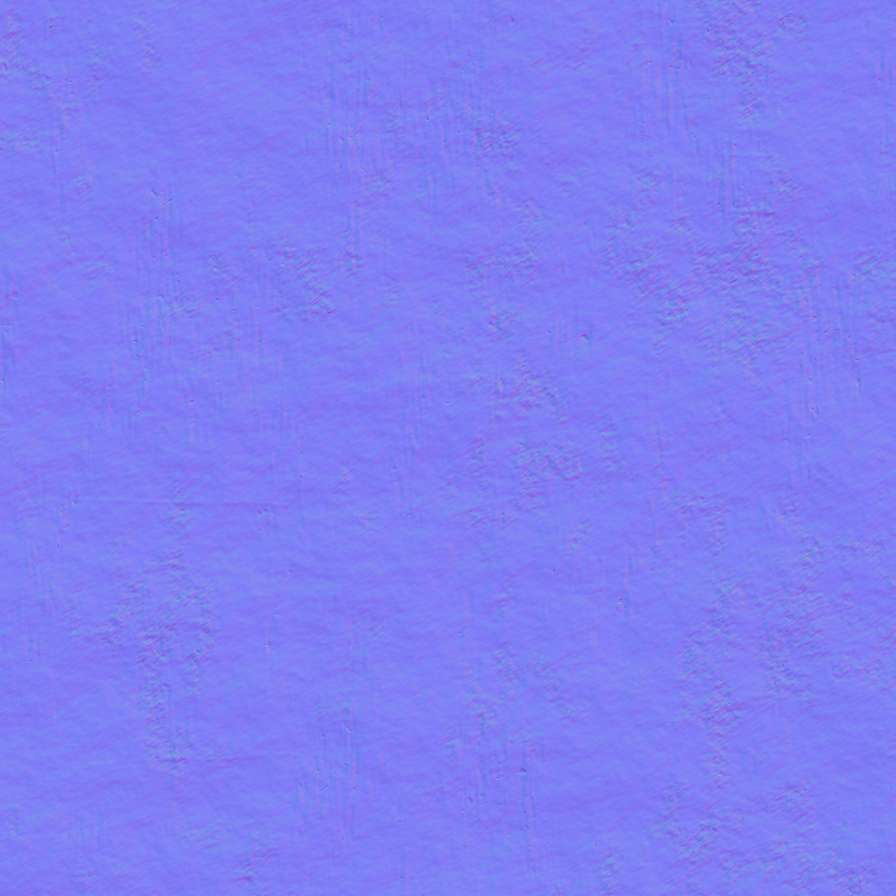
Write a three.js fragment shader that draws this texture map.

```glsl
// Tangent-space normal map of worn, hand-trowelled plaster.
// A height field of gradient noise, broken streaks, ripples, chips and
// ridges is differentiated, and its slope is encoded as colour.
varying vec2 vUv;

const float STEP = 0.0009;              // spacing of the height samples
const float FLAT_BLUE = 0.976;          // blue of an untilted surface
const float BLUE_LOSS = 0.32;           // blue lost per unit of slope
const vec2 TILT_GAIN = vec2(0.43, 0.5); // sideways tilt is a little weaker

vec2 hash2(vec2 p) {
  vec3 q = fract(vec3(p.xyx) * vec3(0.1031, 0.1030, 0.0973));
  q += dot(q, q.yzx + 33.33);
  return fract((q.xx + q.yz) * q.zy);
}

vec2 gradientAt(vec2 cell) {
  float angle = 6.2832 * hash2(cell).x;
  return vec2(cos(angle), sin(angle));
}

float gradientNoise(vec2 p) {
  vec2 i = floor(p), f = fract(p);
  vec2 w = f * f * f * (f * (f * 6.0 - 15.0) + 10.0);
  float a = dot(gradientAt(i), f);
  float b = dot(gradientAt(i + vec2(1.0, 0.0)), f - vec2(1.0, 0.0));
  float c = dot(gradientAt(i + vec2(0.0, 1.0)), f - vec2(0.0, 1.0));
  float d = dot(gradientAt(i + 1.0), f - 1.0);
  return mix(mix(a, b, w.x), mix(c, d, w.x), w.y);
}

// Noise whose slope, rather than height, is set by strength
float relief(vec2 p, vec2 frequency, float strength) {
  return gradientNoise(p * frequency + 57.0) * strength / max(frequency.x, frequency.y);
}

vec2 rotate(vec2 p, float angle) {
  float c = cos(angle), s = sin(angle);
  return vec2(c * p.x + s * p.y, c * p.y - s * p.x);
}

float segmentDistance(vec2 p, vec2 a, vec2 b) {
  vec2 ab = b - a;
  return length(p - a - ab * clamp(dot(p - a, ab) / dot(ab, ab), 0.0, 1.0));
}

float boxDistance(vec2 p, vec2 halfSize) {
  vec2 d = abs(p) - halfSize;
  return length(max(d, 0.0)) + min(max(d.x, d.y), 0.0);
}

float bump(float distance, float width) {
  float t = distance / width;
  return exp(-t * t);
}

// Irregular chips: only the peaks of a noise are cut away
float chips(vec2 p, vec2 frequency, float threshold, float depth) {
  float peak = gradientNoise(p * frequency + 31.0) - threshold;
  return -depth * smoothstep(0.0, 0.22, peak);
}

// Masks: x = worn patches, y = vertical streaks, z = trowel ripples
vec3 surfaceMasks(vec2 p) {
  float patches = gradientNoise(p * vec2(8.0, 5.0) + 3.0)
                + 0.9 * gradientNoise(p * vec2(33.0, 22.0) + 9.0);
  float worn = smoothstep(0.0, 0.7, patches + 0.25 * smoothstep(0.3, 0.95, p.x) - 0.08);
  float columns = gradientNoise(p * vec2(14.0, 4.0) + 21.0)
                + 0.8 * gradientNoise(p * vec2(55.0, 20.0) + 5.0);
  float streaks = smoothstep(0.05, 0.6, columns + 0.16 * bump(p.y - 0.62, 0.2));
  float ripples = bump(length((p - vec2(0.3, 0.42)) * vec2(0.7, 1.2)), 0.2);
  ripples *= 0.6 + gradientNoise(p * 13.0);
  return vec3(worn, streaks, ripples);
}

float plasterHeight(vec2 p, vec3 masks) {
  vec2 lumps = rotate(p, 0.3);
  vec2 grain = rotate(p, 0.65);
  // Broad swells and lumps, slightly drawn out sideways
  float h = relief(p, vec2(6.0, 8.0), 0.018);
  h += relief(lumps, vec2(14.0, 19.0), 0.023);
  h += relief(lumps, vec2(33.0, 45.0), 0.027);
  h += relief(lumps, vec2(70.0, 95.0), 0.028 + 0.045 * masks.x);
  // Fine sand in slanting strokes, rougher where worn
  h += relief(grain, vec2(115.0, 190.0), 0.034 + 0.070 * masks.x);
  h += relief(grain, vec2(180.0, 290.0), 0.026 + 0.065 * masks.x);
  // Broken vertical streaks and faint horizontal ripples
  h += relief(p, vec2(140.0, 25.0), 0.070 * masks.y);
  h += relief(p, vec2(200.0, 60.0), 0.065 * masks.y);
  h += relief(p, vec2(7.0, 80.0), 0.038 * masks.z);
  // Chips gathered in the worn and streaked areas
  float damage = max(masks.x, masks.y);
  h += chips(p, vec2(85.0, 62.0), 0.56 - 0.18 * damage, 0.0006);
  h += chips(grain, vec2(110.0, 150.0), 0.62 - 0.26 * damage, 0.0004);
  // Trowel ridges and the rim of a small filled square
  vec2 wavy = p + vec2(0.0, 0.004 * gradientNoise(p * 16.0));
  h += 0.00016 * bump(segmentDistance(wavy, vec2(0.08, 0.443), vec2(0.32, 0.437)), 0.0025);
  h += 0.00022 * bump(segmentDistance(wavy, vec2(0.10, 0.148), vec2(0.33, 0.158)), 0.003);
  h += 0.00026 * bump(boxDistance(wavy - vec2(0.837, 0.795), vec2(0.027, 0.031)), 0.003);
  return h;
}

void main() {
  vec3 masks = surfaceMasks(vUv);
  float here = plasterHeight(vUv, masks);
  float right = plasterHeight(vUv + vec2(STEP, 0.0), masks);
  float above = plasterHeight(vUv + vec2(0.0, STEP), masks);
  vec2 slope = vec2(right - here, above - here) / STEP;
  vec2 tilt = -slope / sqrt(1.0 + dot(slope, slope));
  float blue = FLAT_BLUE - BLUE_LOSS * length(tilt) - 0.014 * masks.x;
  gl_FragColor = vec4(vec2(0.5, 0.497) + TILT_GAIN * tilt, blue, 1.0);
}
```
